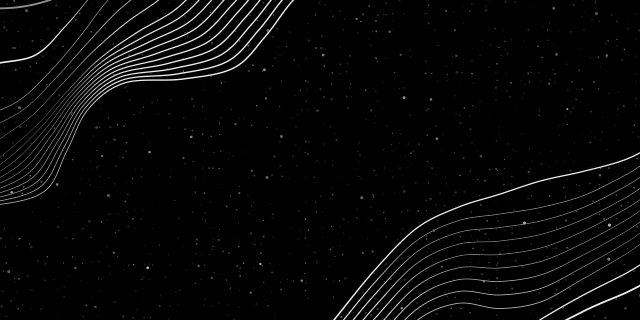
Write a Shadertoy shader that draws this background.

```glsl
const vec3 INK = vec3(0.93);
const vec3 DUST = vec3(0.86, 0.87, 0.87);

// Each component is one guide curve, sampled at even steps.
const vec4 UPPER_GUIDES[10] = vec4[10](
    vec4(0.150, 0.250, 0.450, 0.450), vec4(0.150, 0.270, 0.470, 0.630),
    vec4(0.156, 0.300, 0.495, 0.737), vec4(0.161, 0.372, 0.506, 0.680),
    vec4(0.281, 0.380, 0.495, 0.617), vec4(0.286, 0.365, 0.495, 0.648),
    vec4(0.271, 0.339, 0.529, 0.818), vec4(0.271, 0.339, 0.578, 0.943),
    vec4(0.271, 0.339, 0.578, 0.943), vec4(0.271, 0.339, 0.578, 0.917));

const vec4 LOWER_GUIDES[10] = vec4[10](
    vec4(1.159, 1.185, 1.458, 1.600), vec4(1.003, 1.039, 1.302, 1.500),
    vec4(0.844, 0.883, 1.146, 1.400), vec4(0.714, 0.753, 1.003, 1.350),
    vec4(0.648, 0.690, 0.948, 1.300), vec4(0.607, 0.669, 0.964, 1.200),
    vec4(0.565, 0.648, 0.943, 1.052), vec4(0.536, 0.612, 0.872, 0.974),
    vec4(0.500, 0.549, 0.797, 0.917), vec4(0.443, 0.477, 0.716, 0.859));

float hash(vec2 p) {
    return fract(sin(dot(p, vec2(127.1, 311.7))) * 43758.5453);
}

// Catmull-Rom curve through four guides at once.
vec4 spline(vec4 knots[10], float s) {
    s = clamp(s, 0.0, 8.999);
    int i = int(s);
    float t = s - float(i);
    vec4 a = knots[max(i - 1, 0)], b = knots[i];
    vec4 c = knots[i + 1], d = knots[min(i + 2, 9)];
    return b + 0.5 * t * (c - a + t * (2.0 * a - 5.0 * b + 4.0 * c - d
        + t * (3.0 * (b - c) + d - a)));
}

// Antialiased stroke; strokes thinner than a pixel fade instead.
float stroke(float dist, float halfWidth, float pixel) {
    float edge = clamp((halfWidth - dist) / pixel + 0.5, 0.0, 1.0);
    return edge * min(1.0, 2.0 * halfWidth / pixel);
}

// Lines spread evenly between neighbouring guides.
float bundle(float height, vec4 guide, vec4 slope, vec4 widths,
             ivec3 counts, float stretch, float pixel) {
    float ink = 0.0;
    for (int g = 0; g < 3; g++) {
        for (int i = 0; i <= counts[g]; i++) {
            float t = float(i) / float(counts[g]);
            float rise = mix(slope[g], slope[g + 1], t);
            float dist = abs(height - mix(guide[g], guide[g + 1], t))
                / (stretch * sqrt(1.0 + rise * rise));
            ink = max(ink, stroke(dist, mix(widths[g], widths[g + 1], t), pixel));
        }
    }
    return ink;
}

float waves(vec4 knots[10], vec2 q, float start, float spacing, vec4 widths,
            ivec3 counts, float stretch, float pixel) {
    float s = (q.x - start) / spacing;
    vec4 guide = spline(knots, s);
    vec4 slope = (spline(knots, s + 0.02) - guide) / (0.02 * spacing);
    return bundle(q.y, guide, slope, widths, counts, stretch, pixel);
}

// One soft speck in some cells of a grid.
float specks(vec2 p, float cell, float density, vec2 radii, vec2 glow,
             float seed, float pixel) {
    vec2 id = floor(p / cell) + seed;
    vec2 centre = 0.2 + 0.6 * vec2(hash(id + 3.1), hash(id + 7.7));
    float dist = length(fract(p / cell) - centre) * cell;
    float radius = mix(radii.x, radii.y, hash(id + 13.3));
    float light = mix(glow.x, glow.y, pow(hash(id + 19.9), 2.0));
    float disc = 1.0 - smoothstep(radius - 0.6 * pixel, radius + 0.6 * pixel, dist);
    return disc * light * step(hash(id), density);
}

void mainImage(out vec4 fragColor, in vec2 fragCoord) {
    float pixel = 1.0 / iResolution.y;
    vec2 p = fragCoord * pixel;
    p.y = 1.0 - p.y;

    // Scattered dust
    float dust = specks(p, 0.027, 0.30, vec2(0.0012, 0.0028), vec2(0.10, 0.50), 0.0, pixel);
    dust = max(dust, specks(p + 0.013, 0.043, 0.32, vec2(0.002, 0.004), vec2(0.10, 0.40), 41.0, pixel));
    dust = max(dust, specks(p, 0.13, 0.30, vec2(0.003, 0.005), vec2(0.40, 0.85), 83.0, pixel));

    // Upper left waves, measured along the diagonal
    vec2 diagonal = vec2(p.x - p.y, p.x + p.y);
    vec4 upperWidths = mix(vec4(0.0026, 0.0010, 0.0006, 0.0012),
                           vec4(0.0010, 0.0010, 0.0018, 0.0022),
                           smoothstep(-0.2, 0.35, diagonal.x));
    float ink = waves(UPPER_GUIDES, diagonal, -0.846, 0.195, upperWidths,
                      ivec3(1, 3, 9), sqrt(2.0), pixel);

    // Shallow arc in the corner
    float arc = abs(p.y - 0.026 + 1.07 * p.x * p.x);
    ink = max(ink, 0.6 * stroke(arc, 0.003, pixel));

    // Lower right waves, heavier toward their foot
    vec4 lowerWidths = vec4(0.0020, 0.0010, 0.0008, 0.0028)
        + vec4(0.0004, 0.0008, 0.0005, 0.0) * smoothstep(0.75, 1.0, p.y);
    ink = max(ink, waves(LOWER_GUIDES, p, 0.911, 0.130, lowerWidths,
                         ivec3(1, 7, 2), 1.0, pixel));

    fragColor = vec4(max(DUST * dust, INK * ink), 1.0);
}
```
